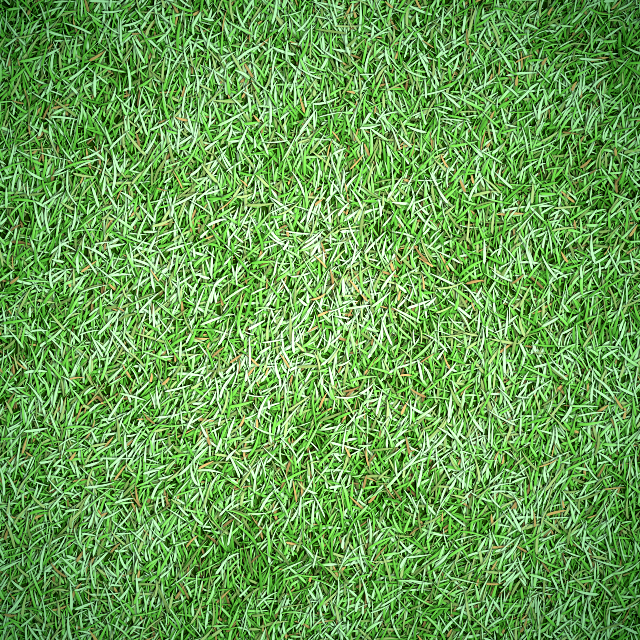
A three.js fragment shader for this texture:

```glsl
// Dense lawn seen from above: layered, fine grass blades with a dark vignette.
varying vec2 vUv;

const int LAYERS = 20;
const float CELLS = 36.0;             // blade cells across the canvas
const vec2 HALF_LENGTH = vec2(0.32, 0.95);  // shortest, longest, in cells
const vec2 HALF_WIDTH = vec2(0.036, 0.08);  // thinnest, widest, in cells
const float EDGE = 0.03;              // softness of blade edges, in cells
const float BEND = 0.14;
const float SPREAD = 1.75;            // scatter of directions, in radians
const float SHADOW = 0.4;
const float STRAW_SHARE = 0.05;
const float OLIVE_SHARE = 0.14;
const float BASE_TONE = 0.2;
const float PATCH_TONE = 0.14;
const float SATURATION = 1.14;
const float CONTRAST = 1.16;
const float PIVOT = 0.42;
const float GAIN = 1.07;

const vec3 SOIL   = vec3(0.11, 0.17, 0.04);
const vec3 DEEP   = vec3(0.22, 0.39, 0.13);
const vec3 MID    = vec3(0.31, 0.58, 0.23);
const vec3 BRIGHT = vec3(0.47, 0.78, 0.35);
const vec3 PALE   = vec3(0.71, 0.90, 0.71);
const vec3 OLIVE  = vec3(0.60, 0.70, 0.45);
const vec3 STRAW  = vec3(0.70, 0.63, 0.42);

vec4 hash4(vec3 p) {
  vec4 q = fract(p.xyzx * vec4(0.1031, 0.1030, 0.0973, 0.1099));
  q += dot(q, q.wzxy + 33.33);
  return fract((q.xxyz + q.yzzw) * q.zywx);
}

// Smooth patches from layered sines, about -1 to 1
float patches(vec2 p) {
  float a = sin(p.x * 7.0 + 2.0 * sin(p.y * 5.0 + 1.0));
  float b = sin(p.y * 11.0 - p.x * 4.0 + 1.5 * sin(p.x * 9.0));
  float c = sin(p.x * 23.0 + p.y * 17.0 + 2.0 * sin(p.y * 19.0));
  return a * 0.4 + b * 0.35 + c * 0.25;
}

// Five-step ramp from shaded soil to sunlit tips
vec3 grassRamp(float tone) {
  float t = clamp(tone, 0.0, 1.0) * 4.0;
  vec3 c = mix(SOIL, DEEP, clamp(t, 0.0, 1.0));
  c = mix(c, MID, clamp(t - 1.0, 0.0, 1.0));
  c = mix(c, BRIGHT, clamp(t - 2.0, 0.0, 1.0));
  return mix(c, PALE, clamp(t - 3.0, 0.0, 1.0));
}

vec3 bladeColor(float tone, float kind) {
  vec3 c = grassRamp(tone);
  float light = 0.4 + 0.65 * clamp(tone, 0.0, 1.0);
  if (kind < STRAW_SHARE) return STRAW * light;
  if (kind < STRAW_SHARE + OLIVE_SHARE) return mix(c, OLIVE * light, 0.85);
  return c;
}

// Draws one blade over the colour below it; p is relative to its centre
vec3 drawBlade(vec3 below, vec2 p, vec4 shape, vec4 look, float height, float lean, float patchTone) {
  float angle = lean + (shape.x + shape.y - 1.0) * SPREAD;
  vec2 along = vec2(sin(angle), cos(angle));
  float halfLength = mix(HALF_LENGTH.x, HALF_LENGTH.y, shape.z);
  if (look.x < STRAW_SHARE) halfLength *= 0.7;

  float s = dot(p, along) / halfLength;
  if (abs(s) > 1.1) return below;
  float across = dot(p, vec2(along.y, -along.x));
  across += (look.y - 0.5) * 2.0 * BEND * halfLength * (s * s - 0.33);

  // Taper to a point at the tip, narrow a little at the root
  float taper = sqrt(max(0.0, 1.0 - s)) * smoothstep(-1.1, -0.6, s);
  float width = mix(HALF_WIDTH.x, HALF_WIDTH.y, shape.w) * min(taper, 1.0);
  float ends = 1.0 - smoothstep(0.9, 1.05, abs(s));
  float body = (1.0 - smoothstep(width - EDGE, width + EDGE, abs(across))) * ends;
  float shade = (1.0 - smoothstep(0.0, width * 2.0 + 0.07, abs(across + 0.03))) * ends;

  float tone = BASE_TONE + 0.45 * height + 0.6 * look.z + patchTone;
  tone += 0.1 * s + 0.05 * clamp(across / HALF_WIDTH.y, -1.0, 1.0);
  vec3 color = bladeColor(tone, look.x);
  return mix(below * (1.0 - SHADOW * shade), color, body);
}

// Pushes colours away from grey, then away from the pivot
vec3 grade(vec3 c) {
  float luma = dot(c, vec3(0.3, 0.59, 0.11));
  c = mix(vec3(luma), c, SATURATION) * GAIN;
  return (c - PIVOT) * CONTRAST + PIVOT;
}

void main() {
  float field = 0.65 * patches(vUv) + 0.6 * patches(vUv * 2.7 + 1.7);
  float lean = 0.25 + 0.4 * patches(vUv.yx * 0.7 + 3.0);

  // Shaded ground between the blades
  vec3 color = mix(SOIL, DEEP, 0.5 + 0.3 * field);

  // Blades, from the lowest layer to the highest
  for (int i = 0; i < LAYERS; i++) {
    float layer = float(i);
    float height = layer / float(LAYERS - 1);
    vec2 p = vUv * CELLS + fract(layer * vec2(0.618, 0.755)) + 5.0;
    vec2 cell = floor(p);
    for (int y = -1; y <= 1; y++) {
      for (int x = -1; x <= 1; x++) {
        vec2 id = cell + vec2(float(x), float(y));
        vec4 shape = hash4(vec3(id, layer * 7.0 + 1.0));
        vec4 look = hash4(vec3(id + 71.0, layer * 5.0 + 3.0));
        vec2 center = id + fract(vec2(look.w * 13.0, look.w * 29.0 + shape.z));
        color = drawBlade(color, p - center, shape, look, height, lean, PATCH_TONE * field);
      }
    }
  }

  // Vignette: red and blue fade first, so the corners stay a rich green
  vec2 fromCenter = vUv - 0.5;
  float light = 1.18 - 1.0 * dot(fromCenter, fromCenter);
  color = grade(color * pow(vec3(light), vec3(1.35, 1.0, 1.2)));
  gl_FragColor = vec4(clamp(color, 0.0, 1.0), 1.0);
}
```
